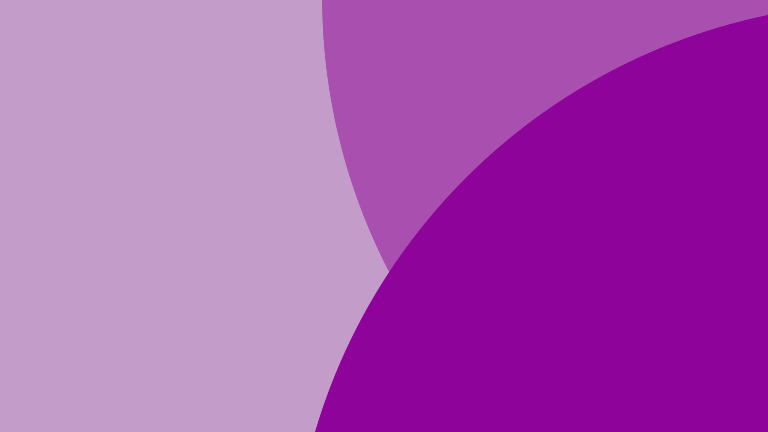
Reproduce this background procedurally as a Shadertoy shader.

```glsl
// Flat backdrop of two large overlapping discs on pale lilac.
// Each disc is a circle distance function turned into a smooth mask,
// layered from back to front in units of the canvas height.

// Coverage of a disc, softened over one pixel
float discMask(vec2 p, vec2 center, float radius) {
    float pixel = 1.0 / iResolution.y;
    float dist = length(p - center) - radius;
    return 1.0 - smoothstep(-0.5 * pixel, 0.5 * pixel, dist);
}

void mainImage(out vec4 fragColor, in vec2 fragCoord) {
    vec2 p = fragCoord / iResolution.y;

    vec3 lilac  = vec3(0.770, 0.610, 0.790);
    vec3 orchid = vec3(0.660, 0.310, 0.690);
    vec3 purple = vec3(0.557, 0.016, 0.608);

    // Both discs share one radius
    float radius = 1.3845;

    // Upper disc behind, lower disc in front
    vec3 color = lilac;
    color = mix(color, orchid, discMask(p, vec2(2.130, 1.007), radius));
    color = mix(color, purple, discMask(p, vec2(2.0574, -0.3907), radius));

    fragColor = vec4(color, 1.0);
}
```
